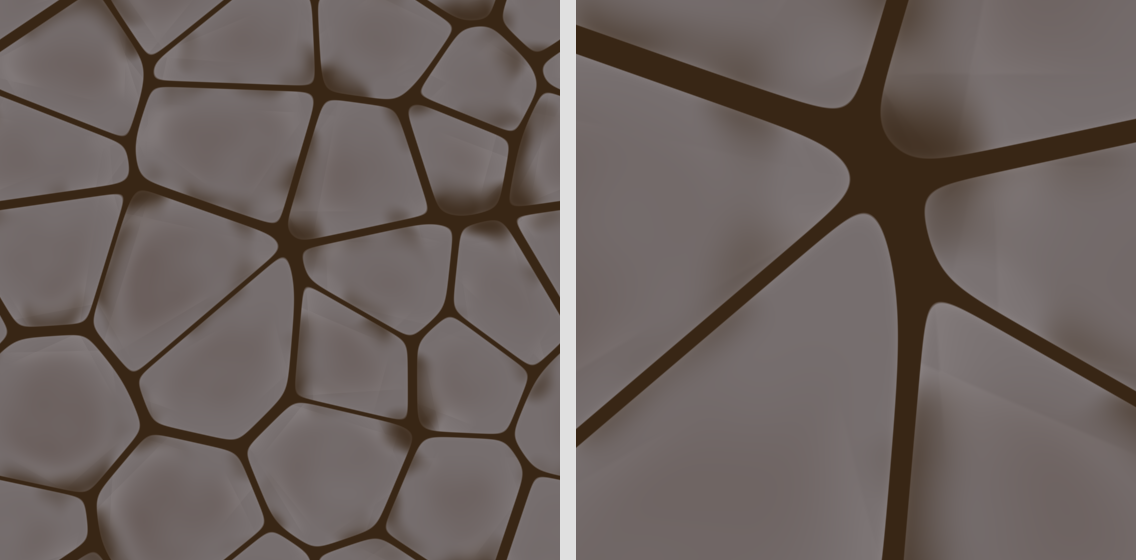
Left: the whole. Right: its middle third, enlarged.
Reproduce this texture procedurally as a WebGL 1 fragment shader.

```glsl
precision highp float;
// Irregular grey flagstones with rounded corners, brown joints and smudged edges; tiles seamlessly.
#define GRID vec2(4.0, 5.0)
#define JITTER 0.86
#define JOINT_MIN 0.0035
#define JOINT_MAX 0.0100
#define CORNER_SHARPNESS 125.0
#define SMUDGE_SHARPNESS 30.0
#define SMUDGE_AMOUNT 0.85
#define CREASE_AMOUNT 0.03
#define STONE_GREY vec3(0.463, 0.432, 0.432)
#define STONE_WARM vec3(0.415, 0.370, 0.360)
#define JOINT_BROWN vec3(0.220, 0.148, 0.082)

uniform vec2 u_resolution;

vec2 hash2(vec2 p) {
  vec2 k = vec2(dot(p, vec2(127.1, 311.7)), dot(p, vec2(269.5, 183.3)));
  return fract(sin(k) * 43758.545);
}

// Wraps a lattice cell onto a whole number of repeats.
vec2 wrapCell(vec2 cell, vec2 period) {
  return floor(mod(cell + 0.5, period));
}

float gradDot(vec2 cell, vec2 offset, float period) {
  float angle = 6.28318 * hash2(wrapCell(cell, vec2(period)) + 17.0).x;
  return dot(vec2(cos(angle), sin(angle)), offset);
}

// Periodic gradient noise over the unit square, roughly -0.7 to 0.7.
float noise(vec2 uv, float period) {
  vec2 p = uv * period;
  vec2 i = floor(p), f = p - i;
  vec2 u = f * f * f * (f * (f * 6.0 - 15.0) + 10.0);
  vec2 e = vec2(1.0, 0.0);
  return mix(
    mix(gradDot(i, f, period), gradDot(i + e.xy, f - e.xy, period), u.x),
    mix(gradDot(i + e.yx, f - e.yx, period), gradDot(i + 1.0, f - 1.0, period), u.x), u.y);
}

vec2 site(vec2 cell) {
  vec2 h = hash2(wrapCell(cell, GRID));
  return (cell + 0.5 + JITTER * (h - 0.5)) / GRID;
}

void main() {
  vec2 uv = gl_FragCoord.xy / u_resolution;
  float pixel = 1.0 / min(u_resolution.x, u_resolution.y);

  // Nearest stone centre.
  vec2 home = floor(uv * GRID), own = home, toOwn = vec2(0.0);
  float best = 10.0;
  for (int y = -2; y <= 2; y++) {
    for (int x = -2; x <= 2; x++) {
      vec2 cell = home + vec2(float(x), float(y));
      vec2 r = site(cell) - uv;
      if (dot(r, r) < best) {
        best = dot(r, r);
        own = cell;
        toOwn = r;
      }
    }
  }
  vec2 ownSeed = hash2(wrapCell(own, GRID) + 31.0);

  // Soft minimum of the distances to all sides, plus slanted creases along them.
  float roundSum = 0.0, wideSum = 0.0, crease = 0.0;
  for (int y = -2; y <= 2; y++) {
    for (int x = -2; x <= 2; x++) {
      if (x == 0 && y == 0) continue;
      vec2 cell = own + vec2(float(x), float(y));
      vec2 toOther = site(cell) - uv;
      vec2 middle = 0.5 * (toOwn + toOther);
      vec2 normal = normalize(toOther - toOwn);
      vec2 seed = hash2(wrapCell(cell, GRID) + 31.0);
      float side = dot(middle, normal);
      float joint = mix(JOINT_MIN, JOINT_MAX, fract(seed.x + ownSeed.x));
      roundSum += exp(-CORNER_SHARPNESS * (side - joint));
      wideSum += exp(-SMUDGE_SHARPNESS * side);

      float tilt = 0.7 * (fract(seed.y + 2.0 * ownSeed.y) - 0.5);
      vec2 slant = normal * cos(tilt) + vec2(-normal.y, normal.x) * sin(tilt);
      float s = dot(middle, slant) - mix(0.015, 0.045, seed.y);
      crease += smoothstep(0.0, 0.003, s) * exp(-45.0 * max(s, 0.0));
    }
  }
  float edge = -log(roundSum) / CORNER_SHARPNESS;
  float wide = -log(wideSum) / SMUDGE_SHARPNESS;

  // Every stone reads its own patch of noise.
  vec2 patchUv = uv + ownSeed;
  float blotch = noise(patchUv, 7.0) + 0.4 * noise(patchUv, 15.0);
  float cloud = noise(patchUv + 0.37, 6.0) + 0.5 * noise(patchUv, 13.0);

  // Grey rim, warmer heart, pale creases.
  float heart = smoothstep(-0.005, 0.055, wide);
  vec3 color = mix(STONE_GREY, STONE_WARM, clamp(heart * (0.55 + 0.9 * cloud), 0.0, 1.0));
  color += CREASE_AMOUNT * min(crease, 1.5) * smoothstep(-0.2, 0.4, cloud) * (1.0 - 0.5 * heart);

  // Brown smudges gathered in some corners and along some sides.
  float nearRim = 1.0 - smoothstep(-0.025, 0.028, wide);
  float smudge = nearRim * smoothstep(0.0, 0.42, blotch);
  color = mix(color, JOINT_BROWN, SMUDGE_AMOUNT * smudge);

  // Thin worn rim, then the joint.
  color += 0.045 * exp(-500.0 * max(edge, 0.0));
  color = mix(JOINT_BROWN, color, smoothstep(-pixel, pixel, edge));
  gl_FragColor = vec4(color, 1.0);
}
```
